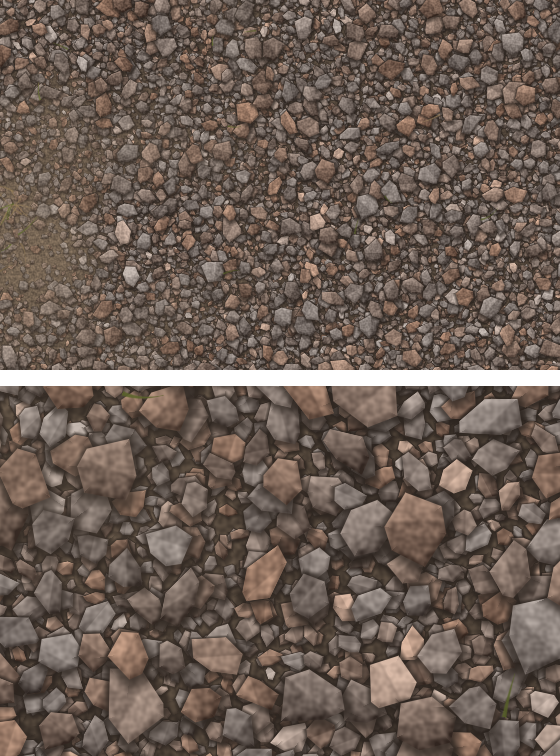
Top: the whole. Bottom: its middle third, enlarged.
This texture is drawn by a Shadertoy shader. Its source:

```glsl
// Crushed grey gravel with dusty soil patches and a few blades of grass.

const float TAU = 6.2831853;
const vec3 DARK = vec3(0.23, 0.19, 0.17);
const vec3 PALE = vec3(0.66, 0.60, 0.56);
const vec3 GAP = vec3(0.17, 0.14, 0.12);
const vec3 SOIL = vec3(0.53, 0.455, 0.375);
const vec3 COOL_TINT = vec3(0.97, 1.0, 1.03);
const vec3 WARM_TINT = vec3(1.12, 0.97, 0.87);
const vec3 GREEN = vec3(0.39, 0.43, 0.18);
const vec3 STRAW = vec3(0.62, 0.52, 0.37);
const vec2 LIGHT = vec2(-0.4, 0.917);     // direction towards the light
const vec2 CLUMP = vec2(0.03, 0.42);      // centre of the grassy patch
const int LAYERS = 5;                     // fine chips first, big stones last
const float FINE_CELL = 0.016;            // cell size as a share of the height
const float CELL_GROWTH = 1.36;
const int SIDES = 6;
const float SHADOW = 0.7;
const int BLADES = 26;
const int CLUMP_BLADES = 15;

vec4 hash4(vec2 p) {
    vec4 q = fract(p.xyxy * vec4(0.1031, 0.1030, 0.0973, 0.1099));
    q += dot(q, q.wzxy + 33.33);
    return fract((q.xxyz + q.yzzw) * q.zywx);
}

vec2 direction(float angle) { return vec2(cos(angle), sin(angle)); }

float cornerSlope(vec2 corner, vec2 offset) {
    return dot(direction(TAU * hash4(corner + 71.0).x), offset);
}

float gradientNoise(vec2 p) {
    vec2 i = floor(p), f = p - i;
    vec2 u = f * f * f * (f * (f * 6.0 - 15.0) + 10.0);
    vec2 e = vec2(1.0, 0.0);
    return mix(mix(cornerSlope(i, f), cornerSlope(i + e, f - e), u.x),
               mix(cornerSlope(i + e.yx, f - e.yx), cornerSlope(i + 1.0, f - 1.0), u.x), u.y);
}

// Amount of loose soil: strongest around the clump, patchy on the left
float soilAmount(vec2 p) {
    vec2 d = (p - CLUMP + vec2(0.0, 0.06)) * vec2(4.5, 4.0);
    float patches = gradientNoise(p * 4.0 + 9.0) + 0.25;
    return clamp(0.9 * exp(-dot(d, d)) + 0.7 * patches * smoothstep(1.1, 0.2, p.x), 0.0, 1.0);
}

// Signed distance to a random convex polygon; also gives the nearest side's normal
float polygon(vec2 q, vec2 seed, float radius, out vec2 normal) {
    float d = -9.0;
    for (int i = 0; i < SIDES; i++) {
        vec4 h = hash4(seed + float(i) * 13.7);
        vec2 n = direction((float(i) + 0.7 * (h.x - 0.5)) * TAU / float(SIDES));
        float side = dot(q, n) - radius * mix(0.72, 1.05, h.y);
        if (side > d) { d = side; normal = n; }
    }
    return d;
}

void layStones(inout vec3 col, vec2 p, float layer, float grain, float pixel) {
    float cell = FINE_CELL * pow(CELL_GROWTH, layer);
    float presence = mix(0.97, 0.46, layer / float(LAYERS - 1));
    vec2 shift = vec2(17.3, 11.9) * layer;
    vec2 g = p / cell + shift;
    float aa = 0.7 * pixel / cell;
    for (int y = -1; y <= 1; y++)
    for (int x = -1; x <= 1; x++) {
        vec2 id = floor(g) + vec2(x, y);
        vec2 seed = id + layer * 57.0;
        vec4 h = hash4(seed), k = hash4(seed + 311.0);
        vec2 centre = id + 0.5 + 0.7 * (h.xy - 0.5);
        vec2 q = g - centre;
        if (dot(q, q) > 1.25) continue;
        if (h.z > presence * (1.0 - 0.65 * soilAmount((centre - shift) * cell))) continue;

        // Outline, turned and squashed
        vec2 axis = direction(TAU * k.x);
        mat2 turn = mat2(axis.x, -axis.y, axis.y, axis.x);
        vec2 light = turn * LIGHT, normal;
        q = turn * q * vec2(1.0, 1.0);
        q.y *= 1.0 + 0.7 * k.y;
        float d = polygon(q, seed + 131.0, mix(0.35, 0.58, h.w), normal);

        // Contact shadow on what lies below
        float facing = dot(normal, light);
        float reach = 0.2 * (1.0 - 0.55 * facing);
        col = mix(col, GAP, SHADOW * (1.0 - smoothstep(0.0, reach, d)));

        // Broken faces, bevelled rim and grain
        float face = dot(q, direction(k.z * 60.0)) - 0.2 * (k.w - 0.5);
        float rim = smoothstep(-0.15, -0.02, d);
        float tone = 0.62 + 0.42 * (k.z - 0.5) + 0.3 * step(0.965, k.z);
        tone += 0.22 * (smoothstep(-0.04, 0.04, face) - 0.5) + 0.2 * dot(q, light);
        tone += rim * (0.24 * facing - 0.1) + 0.5 * grain;
        vec3 stone = mix(DARK, PALE, clamp(tone, -0.1, 1.35));
        stone *= mix(COOL_TINT, WARM_TINT, k.w * k.w);
        col = mix(col, stone, 1.0 - smoothstep(-aa, aa, d));
    }
}

void growGrass(inout vec3 col, vec2 p, float width, float pixel) {
    for (int i = 0; i < BLADES; i++) {
        vec4 h = hash4(vec2(float(i) * 7.1, 43.0)), k = hash4(vec2(float(i) * 3.7, 91.0));
        bool inClump = i < CLUMP_BLADES;
        vec2 root = inClump ? CLUMP + (h.xy - 0.5) * vec2(0.08, 0.2)
                            : vec2(pow(h.x, 1.4) * width, h.y);
        float size = mix(0.025, inClump ? 0.09 : 0.055, h.z);
        vec2 axis = direction(TAU * h.w);
        vec2 q = p - root;
        q = vec2(dot(q, axis), dot(q, vec2(-axis.y, axis.x)));
        float along = q.x / size;
        float d = abs(q.y - (k.x - 0.5) * size * along * along) - 0.002 * (1.0 - along);
        float cover = (1.0 - smoothstep(-pixel, pixel, d)) * step(0.0, along) * step(along, 1.0);
        col = mix(col, mix(GREEN, STRAW, step(0.6, k.y)) * mix(0.8, 1.1, k.z), 0.85 * cover);
    }
}

void mainImage(out vec4 fragColor, in vec2 fragCoord) {
    float pixel = 1.0 / iResolution.y;
    vec2 p = fragCoord * pixel;
    float grain = 0.5 * gradientNoise(p * 85.0) + 0.6 * gradientNoise(p * 180.0 + 5.0);
    float soil = soilAmount(p);

    vec3 col = mix(GAP, SOIL, 0.35 + 0.4 * soil + 0.5 * grain);
    for (int i = 0; i < LAYERS; i++) layStones(col, p, float(i), grain, pixel);
    col = mix(col, SOIL * (0.95 + 0.5 * grain), 0.4 * soil);
    growGrass(col, p, iResolution.x * pixel, pixel);
    fragColor = vec4(col, 1.0);
}
```
